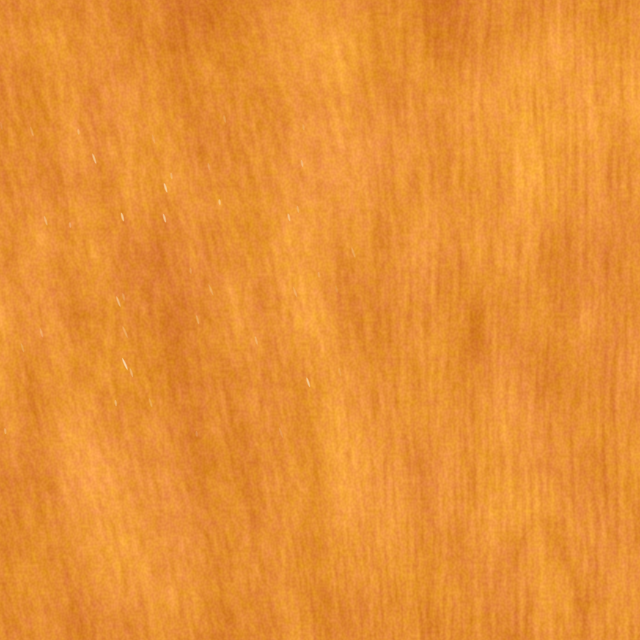
Write a WebGL 2 fragment shader that draws this texture.

```glsl
#version 300 es
precision highp float;

uniform vec2 u_resolution;
out vec4 fragColor;

// Colour: mean value and the shift for one unit of tone or tint
const vec3 BASE_COLOR = vec3(0.910, 0.567, 0.212);
const vec3 TONE_SHIFT = vec3(0.034, 0.042, 0.029);
const vec3 TINT_SHIFT = vec3(0.004, -0.010, 0.029);
const vec3 FLECK_COLOR = vec3(1.0, 0.90, 0.74);

// Feature frequencies, in cells per canvas
const vec2 BLOTCH_FREQ = vec2(5.0, 3.0);
const vec2 BAND_FREQ = vec2(17.0, 2.6);
const vec2 SHORT_GRAIN_FREQ = vec2(86.0, 23.0);
const vec2 LONG_GRAIN_FREQ = vec2(122.0, 9.0);
const vec2 MOTTLE_FREQ = vec2(112.0, 74.0);
const vec2 SPECKLE_FREQ = vec2(233.0, 211.0);

// Feature strengths
const float BLOTCH = 2.5;
const float BAND = 1.75;
const float SHORT_GRAIN = 1.5;
const float LONG_GRAIN = 1.65;
const float MOTTLE = 1.0;
const float SPECKLE = 1.35;
const float ARCH = 0.9;
const float LEAN = 0.2;

// Pale flecks
const float FLECK_CELLS = 15.0;
const float FLECK_CHANCE = 0.36;
const float FLECK_HALF_LENGTH = 0.0105;
const float FLECK_HALF_WIDTH = 0.0017;

const float TAU = 6.2831853;

vec2 hash2(vec2 cell, uint seed) {
    uvec2 h = uvec2(ivec2(cell)) * uvec2(1597u, 3571u) + seed * uvec2(7919u, 6133u);
    for (int i = 0; i < 3; i++) {
        h = h * 1664525u + 10139u;
        h.x += h.y * 1664525u;
        h.y += h.x * 1664525u;
        h ^= h >> 16u;
    }
    return vec2(h & 0xffffu) / 65536.0;
}

float cornerSlope(vec2 cell, vec2 offset, uint seed) {
    float angle = TAU * hash2(cell, seed).x;
    return dot(vec2(cos(angle), sin(angle)), offset);
}

float gradientNoise(vec2 p, uint seed) {
    vec2 cell = floor(p), f = p - cell, e = vec2(1.0, 0.0);
    vec2 w = f * f * f * (f * (f * 6.0 - 15.0) + 10.0);
    float low = mix(cornerSlope(cell, f, seed), cornerSlope(cell + e.xy, f - e.xy, seed), w.x);
    float high = mix(cornerSlope(cell + e.yx, f - e.yx, seed), cornerSlope(cell + e.xx, f - e.xx, seed), w.x);
    return mix(low, high, w.y);
}

float softSpot(vec2 p, vec2 center, vec2 radius) {
    vec2 d = (p - center) / radius;
    return exp(-dot(d, d));
}

// Faint nested arches low on the right
float archLines(vec2 p) {
    float wobble = 0.05 * gradientNoise(p * vec2(14.0, 8.0), 11u);
    float level = p.y + 30.0 * pow(p.x - 0.85, 2.0) + wobble;
    float d = abs(fract(level * 9.0) - 0.5);
    return (1.0 - smoothstep(0.0, 0.24, d)) * softSpot(p, vec2(0.87, 0.17), vec2(0.09, 0.17));
}

// One layer of scattered, slightly leaning slivers
float flecks(vec2 p, uint seed, float pixel) {
    vec2 grid = p * FLECK_CELLS + 0.37 * float(seed);
    vec2 cell = floor(grid);
    vec2 place = 0.25 + 0.5 * hash2(cell, seed);
    vec2 traits = hash2(cell, seed + 20u);
    vec2 d = (grid - cell - place) / FLECK_CELLS;
    d.x += d.y * mix(0.1, 0.45, traits.y);
    float along = abs(d.y) / (FLECK_HALF_LENGTH * mix(0.5, 1.1, traits.y));
    float width = FLECK_HALF_WIDTH * max(1.0 - along * along, 0.0);
    float body = 1.0 - smoothstep(width - pixel, width + pixel, abs(d.x));
    float strength = mix(0.25, 0.85, pow(place.x * 2.0 - 0.5, 2.0));
    return body * (1.0 - smoothstep(0.6, 1.0, along)) * strength * step(traits.x, FLECK_CHANCE);
}

void main() {
    vec2 p = gl_FragCoord.xy / u_resolution;
    float pixel = 1.0 / min(u_resolution.x, u_resolution.y);
    float rightSide = smoothstep(0.35, 0.75, p.x);

    // Grain leans on the left and stands upright on the right
    vec2 g = p;
    g.x += LEAN * (1.0 - rightSide) * (p.y - 0.5) + 0.008 * gradientNoise(p * 4.0, 1u);

    // Broad light and shade
    float tone = BLOTCH * gradientNoise(p * BLOTCH_FREQ, 2u);
    tone += BAND * gradientNoise(g * BAND_FREQ, 3u);
    tone += 1.1 * gradientNoise(p * vec2(14.0, 9.0), 14u);
    tone -= 1.2 * softSpot(p, vec2(0.46, 0.40), vec2(0.09, 0.30));
    tone += 0.7 * softSpot(p, vec2(0.70, 0.58), vec2(0.22, 0.40));
    tone -= 0.8 * smoothstep(0.38, 0.5, abs(p.y - 0.5)) - 0.15;

    // Grain, mottling and speckle
    tone += SHORT_GRAIN * mix(1.0, 0.5, rightSide) * gradientNoise(g * SHORT_GRAIN_FREQ, 4u);
    float fibre = gradientNoise(g * LONG_GRAIN_FREQ, 5u);
    tone += LONG_GRAIN * mix(0.35, 1.0, rightSide) * (fibre - 0.5 * max(-fibre - 0.15, 0.0));
    tone += MOTTLE * gradientNoise(g * MOTTLE_FREQ, 6u);
    tone += SPECKLE * gradientNoise(p * SPECKLE_FREQ, 7u);
    tone -= ARCH * archLines(p);

    // Patches between yellow and pink
    float tint = 2.1 * gradientNoise(g * vec2(70.0, 47.0), 8u);
    tint += 1.8 * gradientNoise(p * vec2(139.0, 117.0), 9u);
    tint += 1.5 * gradientNoise(p * vec2(9.0, 6.0), 10u);

    vec3 color = BASE_COLOR + tone * TONE_SHIFT + tint * TINT_SHIFT;

    float fleck = max(flecks(p, 12u, pixel), flecks(p, 13u, pixel));
    fleck *= 1.0 - smoothstep(0.48, 0.6, p.x);
    fleck *= smoothstep(0.25, 0.36, p.y) * (1.0 - smoothstep(0.74, 0.86, p.y));
    color = mix(color, FLECK_COLOR, clamp(fleck, 0.0, 1.0));

    fragColor = vec4(clamp(color, 0.0, 1.0), 1.0);
}
```
